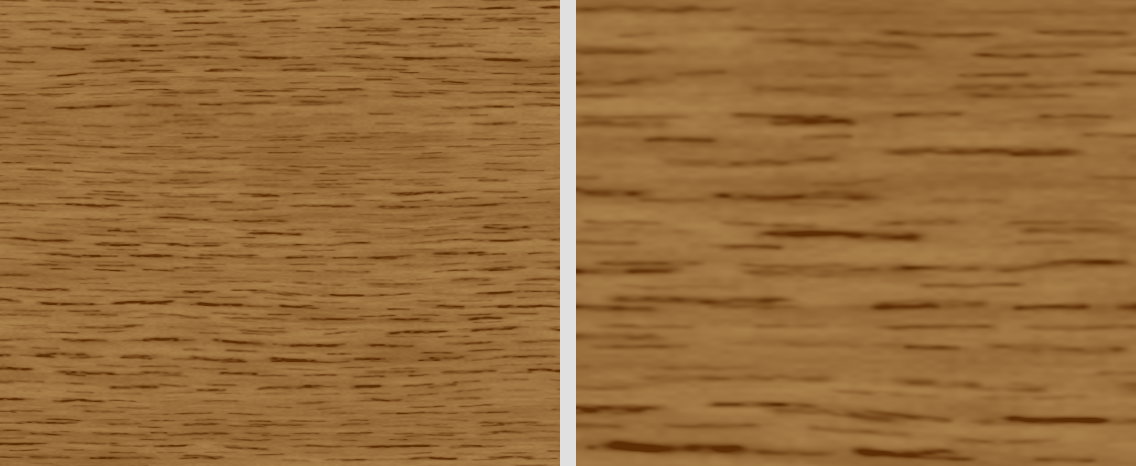
Left: the whole. Right: its middle third, enlarged.
Give the GLSL for this texture, as a Shadertoy shader.

```glsl
// Oak veneer with horizontal grain: stretched value noise tints the wood,
// then rows of ragged dark pores, each with a soft brown halo, are laid
// along a gently warped grain. One darkness value drives the colour ramp.

const vec3 PALE_WOOD = vec3(0.643, 0.477, 0.271);
const vec3 DARK_PORE = vec3(0.405, 0.220, 0.050);

float hash(vec2 p) {
    return fract(sin(dot(p, vec2(127.1, 311.7))) * 43758.5453);
}

float noise(vec2 p) {
    vec2 cell = floor(p);
    vec2 f = fract(p);
    f = f * f * (3.0 - 2.0 * f);
    float low = mix(hash(cell), hash(cell + vec2(1.0, 0.0)), f.x);
    float high = mix(hash(cell + vec2(0.0, 1.0)), hash(cell + vec2(1.0, 1.0)), f.x);
    return mix(low, high, f.y);
}

float bell(float x, float width) {
    return exp(-x * x / (width * width));
}

// Bends the grain lines and varies their spacing.
vec2 warpGrain(vec2 p) {
    float sway = noise(p * vec2(2.6, 6.0)) - 0.5;
    float ripple = noise(p * vec2(9.0, 22.0) + 31.0) - 0.5;
    float spacing = noise(vec2(3.7, p.y * 14.0)) - 0.5;
    return p + vec2(0.0, 0.018 * sway + 0.005 * ripple + 0.022 * spacing);
}

// Tint of the wood between the pores, centred on zero.
float fibreTint(vec2 p) {
    float broad = noise(p * vec2(1.5, 13.0) + 5.0) - 0.5;
    float streak = noise(p * vec2(4.5, 75.0) + 17.0) - 0.5;
    float fibre = noise(p * vec2(16.0, 190.0) + 43.0) - 0.5;
    float speck = noise(p * vec2(130.0, 300.0) + 71.0) - 0.5;
    return 0.20 * broad + 0.26 * streak + 0.20 * fibre + 0.13 * speck;
}

// Rows of dashes; cell is the spacing along and across the grain.
float poreRows(vec2 p, vec2 cell, float halfWidth, float seed, float pixel) {
    float row = floor(p.y / cell.y);
    float along = p.x / cell.x + 20.0 * hash(vec2(row, seed));
    vec2 id = vec2(floor(along), row + seed);

    // Place, length and strength of this dash
    float centre = mix(0.38, 0.62, hash(id + 2.3));
    float halfLength = mix(0.20, 0.49, hash(id + 5.1));
    float strength = mix(0.35, 1.0, hash(id + 8.7));
    strength *= smoothstep(0.08, 0.25, hash(id + 13.9));
    strength *= mix(0.55, 1.2, hash(vec2(row, seed + 4.0)));

    // Distance across the dash, with a wandering centre line
    float dx = fract(along) - 0.5;
    float wander = (noise(vec2(p.x * 24.0, row + seed)) - 0.5) * 0.13;
    float tilt = (hash(id + 17.2) - 0.5) * 0.25 * dx;
    float dy = (fract(p.y / cell.y) - centre + wander + tilt) * cell.y;

    // Ragged core inside a soft halo
    float taper = 1.0 - smoothstep(0.7, 1.0, abs(dx) / halfLength);
    float haloTaper = 1.0 - smoothstep(0.5, 1.0, abs(dx) * 2.0);
    float ragged = mix(0.30, 1.50, noise(p * vec2(95.0, 260.0) + seed));
    float core = bell(dy, max(halfWidth, 0.8 * pixel)) * taper * ragged;
    float halo = bell(dy, 0.19 * cell.y) * haloTaper;
    return strength * (0.98 * core + 0.20 * halo);
}

void mainImage(out vec4 fragColor, in vec2 fragCoord) {
    float pixel = 1.0 / iResolution.y;
    vec2 p = fragCoord * pixel;
    vec2 grain = warpGrain(p);

    // Pores thin out in a calm band above the middle
    float calm = bell(p.y - 0.66, 0.08);
    float coarse = poreRows(grain, vec2(0.165, 0.027), 0.0028, 3.0, pixel);
    float fine = poreRows(grain + 0.37, vec2(0.105, 0.0155), 0.0020, 57.0, pixel);
    float pores = coarse * (1.0 - 0.60 * calm) + 0.66 * fine * (1.0 - 0.25 * calm);

    float darkness = 0.095 + fibreTint(grain) + pores;
    vec3 wood = mix(PALE_WOOD, DARK_PORE, clamp(darkness, -0.12, 1.15));
    fragColor = vec4(wood, 1.0);
}
```
